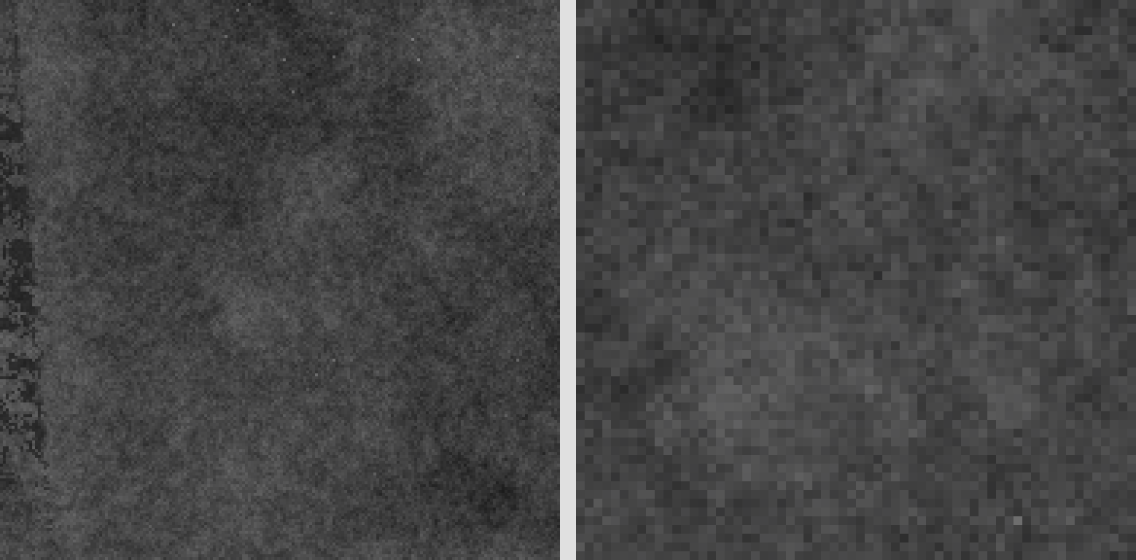
Left, the full canvas; right, a detail of the centre.
This texture is drawn by a WebGL 1 fragment shader. Its source:

```glsl
precision highp float;
uniform vec2 u_resolution;

const float GRID = 192.0;
const vec3 STONE_TINT = vec3(1.0, 1.0, 1.003);

float hash(vec2 p) {
  vec3 q = fract(vec3(p.xyx) * 0.1031);
  q += dot(q, q.yzx + 33.33);
  return fract((q.x + q.y) * q.z);
}

float noise(vec2 p) {
  vec2 i = floor(p);
  vec2 f = fract(p);
  f = f * f * (3.0 - 2.0 * f);
  float low = mix(hash(i), hash(i + vec2(1.0, 0.0)), f.x);
  float high = mix(hash(i + vec2(0.0, 1.0)), hash(i + 1.0), f.x);
  return mix(low, high, f.y);
}

float fbm(vec2 p) {
  float sum = 0.0;
  float weight = 0.5;
  for (int i = 0; i < 4; i++) {
    sum += weight * noise(p);
    p = mat2(1.6, 1.2, -1.2, 1.6) * p + 17.3;
    weight *= 0.6;
  }
  return sum / 1.088;
}

// Soft round patch, 1 at its centre
float patchAt(vec2 p, vec2 centre, vec2 radius) {
  vec2 d = (p - centre) / radius;
  return exp(-dot(d, d));
}

// Broad wear: pale lower left and middle, darker top and right
float wear(vec2 p) {
  float shade = 0.036 * patchAt(p, vec2(0.25, 0.1), vec2(0.35, 0.4));
  shade += 0.040 * patchAt(p, vec2(0.52, 0.6), vec2(0.1, 0.16));
  shade += 0.034 * patchAt(p, vec2(0.08, 0.7), vec2(0.07, 0.5));
  shade += 0.030 * patchAt(p, vec2(0.97, 0.9), vec2(0.2, 0.2));
  shade += 0.045 * patchAt(p, vec2(0.88, 0.0), vec2(0.12, 0.04));
  shade -= 0.026 * patchAt(p, vec2(0.5, 0.95), vec2(0.25, 0.2));
  shade -= 0.028 * patchAt(p, vec2(0.7, 0.75), vec2(0.05, 0.3));
  shade -= 0.024 * patchAt(p, vec2(0.3, 0.65), vec2(0.16, 0.13));
  shade -= 0.024 * patchAt(p, vec2(0.9, 0.22), vec2(0.25, 0.25));
  return shade;
}

float grain(vec2 cell) {
  float fine = 0.5 * (hash(cell + 3.0) + hash(cell + 411.0)) - 0.5;
  float clumps = noise(cell * 0.41 + 50.0) - 0.5;
  return 0.125 * fine + 0.085 * clumps;
}

// Sparse pale specks, denser near the top
float specks(vec2 cell, vec2 p) {
  float density = 0.0006 + 0.008 * patchAt(p, vec2(0.52, 0.92), vec2(0.22, 0.08));
  float size = 0.08 + 0.15 * hash(cell + 907.0);
  return size * step(1.0 - density, hash(cell + 701.0));
}

// Crumbled strip along the slanting left edge: x is cover, y is darkness
vec2 crumbledStrip(vec2 cell, vec2 p) {
  float border = mix(0.092, 0.024, p.y) + 0.016 * (noise(cell * 0.3 + 80.0) - 0.5);
  float cover = 1.0 - smoothstep(border - 0.003, border + 0.003, p.x);
  float flake = 0.75 * noise(cell * vec2(0.22, 0.27) + 130.0)
              + 0.25 * noise(cell * 0.6 + 190.0);
  float cracks = 1.0 - smoothstep(0.02, 0.06, abs(flake - 0.52));
  float pits = 1.0 - smoothstep(0.33, 0.39, flake);
  float rim = 1.0 - smoothstep(0.003, 0.009, abs(p.x - border));
  float dashes = rim * step(0.55, hash(cell + 233.0));
  float strength = smoothstep(0.02, 0.22, p.y) * (1.0 - 0.65 * smoothstep(0.72, 0.95, p.y));
  float dark = max(max(cracks, pits) * cover * mix(0.3, 1.0, strength), dashes * 0.7);
  return vec2(cover, dark);
}

float cellTone(vec2 cell) {
  vec2 p = (cell + 0.5) / GRID;
  float tone = 0.252 + wear(p) + 0.15 * (fbm(p * 9.0 + 4.0) - 0.5);
  tone += grain(cell) + specks(cell, p);
  vec2 strip = crumbledStrip(cell, p);
  tone += 0.012 * strip.x;
  return mix(tone, 0.135 + 0.3 * grain(cell), 0.85 * strip.y);
}

void main() {
  // Square grains with borders smoothed over one screen pixel
  vec2 position = gl_FragCoord.xy / u_resolution * GRID - 0.5;
  vec2 cell = floor(position);
  vec2 pixelWidth = GRID / u_resolution;
  vec2 blend = clamp((fract(position) - 0.5) / pixelWidth + 0.5, 0.0, 1.0);

  float lower = mix(cellTone(cell), cellTone(cell + vec2(1.0, 0.0)), blend.x);
  float upper = mix(cellTone(cell + vec2(0.0, 1.0)), cellTone(cell + 1.0), blend.x);
  gl_FragColor = vec4(STONE_TINT * mix(lower, upper, blend.y), 1.0);
}
```
